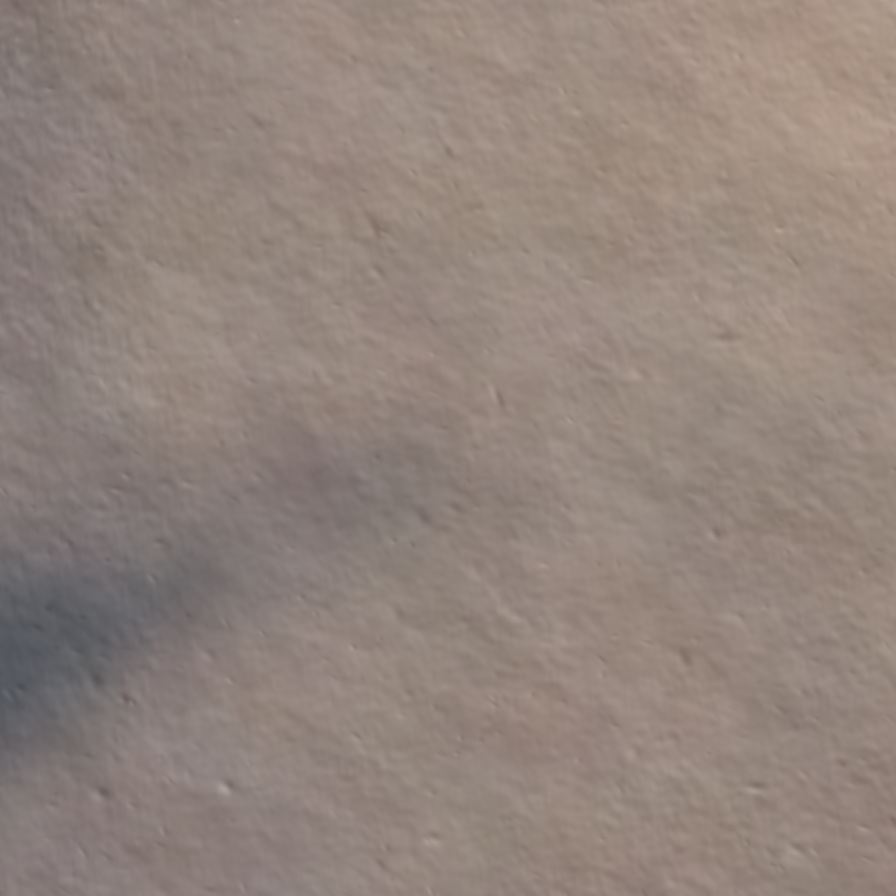
A Shadertoy shader for this texture:

```glsl
float hash(vec2 p) {
    vec3 q = fract(vec3(p.xyx) * 0.1031);
    q += dot(q, q.yzx + 33.33);
    return fract((q.x + q.y) * q.z);
}

float noise(vec2 p) {
    vec2 i = floor(p), f = fract(p);
    f = f * f * (3.0 - 2.0 * f);
    return mix(mix(hash(i), hash(i + vec2(1, 0)), f.x),
               mix(hash(i + vec2(0, 1)), hash(i + vec2(1, 1)), f.x), f.y);
}

float fbm(vec2 p) {
    float sum = 0.0, amp = 0.5;
    for (int i = 0; i < 4; i++) {
        sum += amp * noise(p);
        p = mat2(1.6, 1.2, -1.2, 1.6) * p + 17.3;
        amp *= 0.5;
    }
    return sum / 0.9375;
}

// Coordinates along and across a direction
vec2 turn(vec2 p, float angle) {
    float c = cos(angle), s = sin(angle);
    return vec2(c * p.x + s * p.y, c * p.y - s * p.x);
}

// Height of the slightly stretched surface grain
float grainHeight(vec2 p, float angle) {
    vec2 q = turn(p, angle) + 5.0;
    return 0.4 * noise(q * vec2(45, 75)) + 0.4 * noise(turn(q, 0.3) * vec2(85, 125) + 31.0)
         + 0.3 * noise(turn(q, -0.35) * vec2(130, 190) + 71.0);
}

// Relief shading from the slope of the grain
float relief(vec2 p, float angle) {
    vec2 towardLight = vec2(0.0017, 0.0034);
    return grainHeight(p - towardLight, angle) - grainHeight(p + towardLight, angle);
}

// Sparse pits, each with a lit rim
float pits(vec2 p, float cells, float density) {
    vec2 g = p * cells, id = floor(g);
    float sum = 0.0;
    for (int y = -1; y <= 1; y++)
    for (int x = -1; x <= 1; x++) {
        vec2 cell = id + vec2(x, y);
        if (hash(cell + 7.7) > density) continue;
        vec2 center = cell + vec2(hash(cell + 1.3), hash(cell + 9.1));
        vec2 d = turn(g - center, -0.65 + 1.1 * (hash(cell + 4.2) - 0.5));
        d /= vec2(0.15 + 0.2 * hash(cell + 2.6), 0.1 + 0.06 * hash(cell + 6.4));
        float strength = 0.25 + 0.75 * hash(cell + 5.8);
        vec2 rim = d + vec2(0.3, 1.5);
        sum += strength * (mix(0.2, 1.4, hash(cell + 3.1)) * exp(-dot(rim, rim)) - exp(-dot(d, d)));
    }
    return sum;
}

float softSpot(vec2 p, vec2 center, vec2 radius) {
    vec2 d = (p - center) / radius;
    return exp(-dot(d, d));
}

void mainImage(out vec4 fragColor, in vec2 fragCoord) {
    vec2 uv = fragCoord / iResolution.xy;
    vec2 slanted = turn(uv, -0.6);
    vec2 warped = uv + 0.09 * (vec2(fbm(uv * 8.0), fbm(uv * 8.0 + 40.0)) - 0.5);

    // Warm light toward the upper right
    float glow = softSpot(uv, vec2(1.02, 0.9), vec2(0.42, 0.27));
    vec3 color = mix(vec3(0.528, 0.482, 0.475), vec3(0.583, 0.524, 0.49),
                     smoothstep(0.0, 0.65, uv.x + 0.25 * uv.y));
    color += vec3(0.085, 0.065, 0.045) * glow;
    color += vec3(0.035, 0.033, 0.015) * softSpot(warped, vec2(0.17, 0.63), vec2(0.13, 0.16));

    // Broad slanted mottling in brightness and hue
    color += 0.07 * (fbm(slanted * vec2(6, 12) + 3.0) - 0.5);
    color += 0.05 * (fbm(slanted * vec2(13, 24) + 48.0) - 0.5);
    color += vec3(0.022, 0.0, -0.022) * (fbm(slanted * vec2(8, 12) + 60.0) - 0.5);
    color += vec3(-0.012, 0.014, -0.008) * (fbm(uv * 11.0 + 90.0) - 0.5);

    // Grey veils at the left edge and through the middle
    float veil = 0.55 * softSpot(warped, vec2(-0.02, 0.85), vec2(0.13, 0.35))
               + 0.75 * softSpot(warped, vec2(0.42, 0.48), vec2(0.14, 0.07))
               + 0.8 * softSpot(warped, vec2(0.27, 0.42), vec2(0.17, 0.09));
    color -= vec3(0.07, 0.055, 0.04) * veil;

    // Cool dark stain with a wide feathered edge at the lower left
    float stain = 0.95 * softSpot(warped, vec2(-0.03, 0.25), vec2(0.12, 0.16))
                + 0.6 * softSpot(warped, vec2(0.11, 0.31), vec2(0.12, 0.1))
                + 0.3 * softSpot(warped, vec2(0.25, 0.36), vec2(0.14, 0.08));
    color = mix(color, vec3(0.31, 0.33, 0.36), 0.92 * smoothstep(0.03, 1.25, stain));

    // Grain runs steeper and rougher at the left
    float steep = 1.0 - smoothstep(0.1, 0.4, uv.x);
    float grain = mix(relief(uv, -0.6), relief(uv, -1.1), steep);
    float roughness = 0.35 + 1.1 * fbm(uv * 12.0 + 20.0) + 0.5 * steep * uv.y;
    color += 0.068 * grain * roughness * (1.0 - 0.45 * min(stain, 1.0));
    color += 0.03 * (noise(slanted * vec2(34, 60) + 11.0) - 0.5);
    color += 0.02 * (noise(slanted * vec2(75, 110) + 23.0) - 0.5);

    // Small and larger pits
    color += 0.045 * pits(uv, 46.0, 0.2) + 0.085 * pits(uv + 3.7, 26.0, 0.07);

    fragColor = vec4(clamp(color, 0.0, 1.0), 1.0);
}
```
